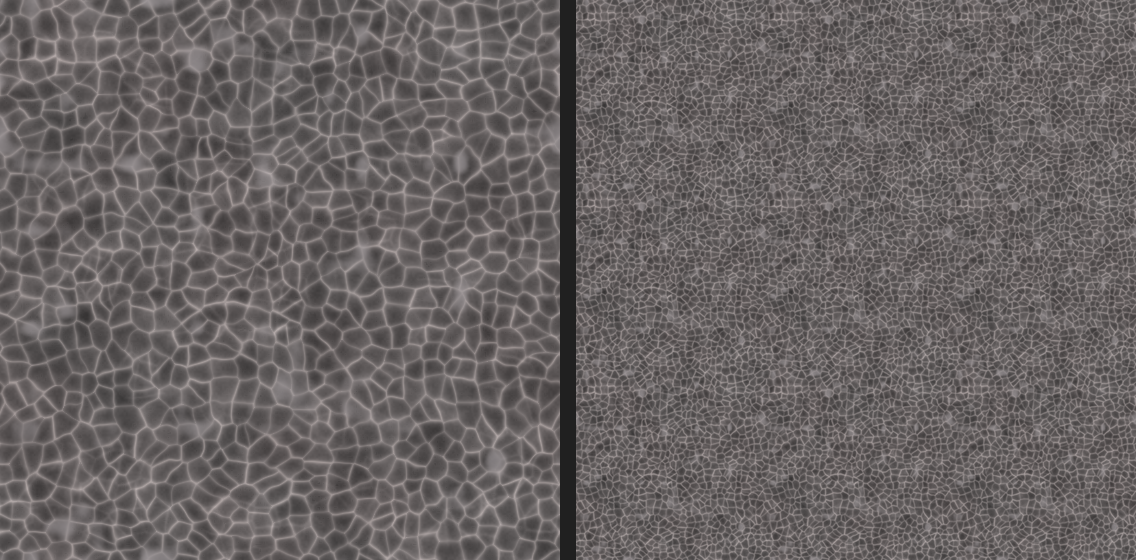
Left: one tile. Right: repeated 3 by 3.
Give the GLSL for this texture, as a three.js fragment shader.

```glsl
// Seamless grey cellular membrane: dark soft cells, pale walls and misty patches.
varying vec2 vUv;

const float CELLS = 29.0;         // main cells across the tile
const float FAINT_CELLS = 20.0;   // larger, faint overlapping cells
const float JITTER = 0.86;
const float WALL_WIDTH = 0.075;   // in cell units
const float GLOW_WIDTH = 0.16;
const float CORNER_ROUND = 0.20;
const float WEAK_WALL_FADE = 0.10;
const float BASE_TONE = 0.300;
const float GLOW_GAIN = 0.22;
const float LINE_GAIN = 0.085;
const float FAINT_GAIN = 0.06;
const float CELL_VARIATION = 0.04;
const float CLOUD_GAIN = 0.17;
const float GRAIN_GAIN = 0.05;
const float SPECKLE_GAIN = 0.05;
const vec3 WALL_TINT = vec3(1.010, 0.953, 0.946);
const vec3 CELL_TINT = vec3(1.000, 0.949, 0.949);
const vec3 MIST_COLOR = vec3(0.600, 0.578, 0.588);

float hash(vec2 p) {
  vec3 q = fract(vec3(p.xyx) * 0.1031);
  q += dot(q, q.yzx + 33.33);
  return fract((q.x + q.y) * q.z);
}

vec2 hash2(vec2 p) {
  return vec2(hash(p + 3.7), hash(p + 71.3));
}

// Value noise that wraps after n lattice steps.
float noise(vec2 uv, float n, float seed) {
  vec2 p = uv * n;
  vec2 i = floor(p);
  vec2 f = fract(p);
  f = f * f * (3.0 - 2.0 * f);
  float a = hash(mod(i, n) + seed);
  float b = hash(mod(i + vec2(1.0, 0.0), n) + seed);
  float c = hash(mod(i + vec2(0.0, 1.0), n) + seed);
  float d = hash(mod(i + 1.0, n) + seed);
  return mix(mix(a, b, f.x), mix(c, d, f.x), f.y);
}

float cloud(vec2 uv, float n, float seed) {
  return 0.6 * noise(uv, n, seed) + 0.4 * noise(uv, n * 2.0, seed + 19.0);
}

float smoothMin(float a, float b, float k) {
  float h = max(k - abs(a - b), 0.0) / k;
  return min(a, b) - 0.25 * h * h * k;
}

vec2 sitePoint(vec2 cell, float n, float seed) {
  return 0.5 + JITTER * (hash2(mod(cell, n) + seed) - 0.5);
}

// Wrapped Voronoi: x soft depth, y wall line, z plain depth, w cell value.
vec4 cellWalls(vec2 uv, float n, float seed) {
  vec2 p = uv * n;
  vec2 home = floor(p);
  vec2 local = fract(p);
  vec2 nearCell = vec2(0.0);
  vec2 nearSite = vec2(0.0);
  float nearest = 9.0;
  for (int y = -1; y <= 1; y++) {
    for (int x = -1; x <= 1; x++) {
      vec2 g = vec2(float(x), float(y));
      vec2 site = g + sitePoint(home + g, n, seed) - local;
      float d = dot(site, site);
      if (d < nearest) { nearest = d; nearSite = site; nearCell = g; }
    }
  }
  float softDepth = 1.0;
  float depth = 1.0;
  float line = 0.0;
  for (int y = -2; y <= 2; y++) {
    for (int x = -2; x <= 2; x++) {
      if (x == 0 && y == 0) continue;
      vec2 g = nearCell + vec2(float(x), float(y));
      vec2 site = g + sitePoint(home + g, n, seed) - local;
      float d = dot(0.5 * (site + nearSite), normalize(site - nearSite));
      // Both sides of a wall share one strength.
      float strength = mix(0.2, 1.0, hash(mod(2.0 * home + g + nearCell, n) + seed + 41.0));
      float r = d / WALL_WIDTH;
      line = max(line, strength * exp(-r * r));
      softDepth = smoothMin(softDepth, d + WEAK_WALL_FADE * (1.0 - strength), CORNER_ROUND);
      depth = min(depth, d);
    }
  }
  float value = hash(mod(home + nearCell, n) + seed + 87.0);
  return vec4(max(softDepth, 0.0), line, depth, value);
}

void main() {
  // Bend the lattice so cell sizes and walls vary.
  vec2 bend = vec2(noise(vUv, 9.0, 11.0), noise(vUv, 9.0, 57.0)) - 0.5;
  vec2 wobble = vec2(noise(vUv, 50.0, 23.0), noise(vUv, 50.0, 91.0)) - 0.5;
  vec2 uv = vUv + 0.026 * bend + 0.0065 * wobble;

  vec4 walls = cellWalls(uv, CELLS, 5.0);
  vec4 faint = cellWalls(uv, FAINT_CELLS, 133.0);

  // Sparse mist widens the glow and veils the cells.
  float mist = smoothstep(0.66, 0.96, cloud(vUv, 17.0, 201.0));
  float glow = exp(-walls.x / mix(GLOW_WIDTH, 0.34, mist));
  float inside = smoothstep(0.0, 0.22, walls.z);
  float faintMask = smoothstep(0.35, 0.7, noise(vUv, 12.0, 301.0));

  float tone = BASE_TONE + GLOW_GAIN * glow + LINE_GAIN * walls.y;
  tone += FAINT_GAIN * faintMask * (faint.y + 0.7 * exp(-faint.x / GLOW_WIDTH));
  tone += CELL_VARIATION * inside * (walls.w - 0.5);
  tone += CLOUD_GAIN * (cloud(vUv, 23.0, 401.0) - 0.5);

  // Fine grain and dark dots, strongest in the interiors.
  float fine = noise(vUv, 256.0, 501.0);
  float grain = 0.6 * fine + 0.4 * noise(vUv, 128.0, 601.0) - 0.5;
  tone += GRAIN_GAIN * grain * mix(0.3, 1.0, inside);
  tone -= SPECKLE_GAIN * inside * smoothstep(0.75, 1.0, fine) * noise(vUv, 30.0, 801.0);

  vec3 color = tone * mix(CELL_TINT, WALL_TINT, walls.y);
  color.r += 0.010 * (noise(vUv, 10.0, 701.0) - 0.5);
  color = mix(color, MIST_COLOR, 0.65 * mist);
  gl_FragColor = vec4(color, 1.0);
}
```
